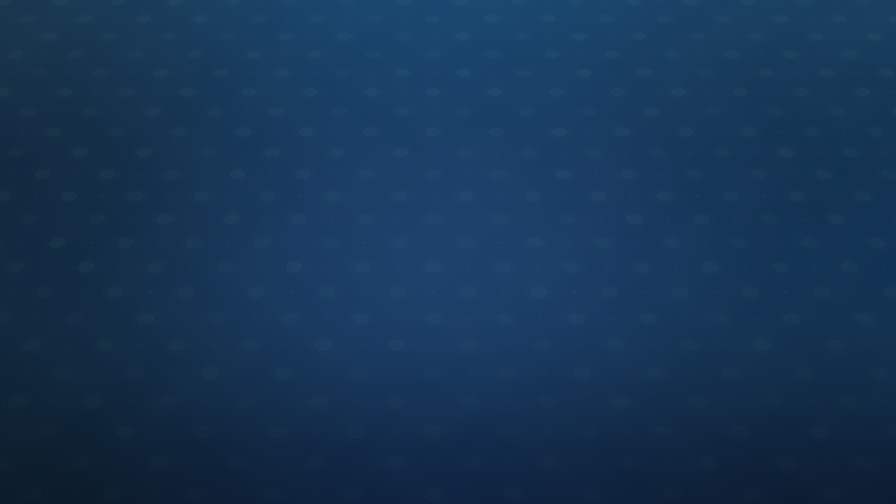
This background is drawn by a Shadertoy shader. Its source:

```glsl
const float HORIZON = 3.465;        // height where the receding plane vanishes
const float CENTER_X = 0.859;       // axis of the perspective, in canvas heights
const float COLUMN_SCALE = 0.046;   // column width per unit of depth
const float ROW_SCALE = 182.6;      // row density along the plane
const float ROW_PHASE = 62.97;
const float ROW_ASPECT = 0.58;      // flattens the marks
const float RING_RADIUS = 0.172;
const float RING_HALF_WIDTH = 0.012;
const float FILL_RADIUS = 0.125;
const float DOT_RADIUS = 0.03;
const float DASHES = 10.0;
const float MOTTLE = 0.003;
const float PI = 3.14159265;

const vec3 TOP_LEFT = vec3(0.10, 0.215, 0.315);
const vec3 TOP_MID = vec3(0.105, 0.28, 0.44);
const vec3 TOP_RIGHT = vec3(0.10, 0.25, 0.38);
const vec3 MID_LEFT = vec3(0.07, 0.16, 0.25);
const vec3 CENTER = vec3(0.115, 0.255, 0.42);
const vec3 MID_RIGHT = vec3(0.075, 0.20, 0.33);
const vec3 LOW_LEFT = vec3(0.045, 0.105, 0.16);
const vec3 LOW_MID = vec3(0.06, 0.14, 0.255);
const vec3 LOW_RIGHT = vec3(0.05, 0.115, 0.20);
const vec3 MARK_TINT = vec3(0.026, 0.036, 0.018);

float hash(vec2 p) {
    p = fract(p * vec2(0.1031, 0.1137));
    p += dot(p, p.yx + 33.33);
    return fract((p.x + p.y) * p.x * 17.0);
}

// Smooth blend through three colours at t = 0, 0.5 and 1
vec3 blend3(vec3 a, vec3 b, vec3 c, float t) {
    float middle = sin(PI * t);
    return mix(mix(a, c, t), b, middle * middle);
}

vec3 backdrop(vec2 uv) {
    vec3 low = blend3(LOW_LEFT, LOW_MID, LOW_RIGHT, uv.x);
    vec3 mid = blend3(MID_LEFT, CENTER, MID_RIGHT, uv.x);
    vec3 top = blend3(TOP_LEFT, TOP_MID, TOP_RIGHT, uv.x);
    return blend3(low, mid, top, uv.y);
}

// Coverage of a shape from its signed distance
float cover(float dist, float aa) {
    return 1.0 - smoothstep(-aa, aa, dist);
}

// Staggered marks on the tilted plane: filled core, dashed ring, small dots
float marks(vec2 p) {
    float depth = HORIZON - p.y;
    vec2 grid = vec2((p.x - CENTER_X) / (COLUMN_SCALE * depth),
                     ROW_PHASE - ROW_SCALE / depth);
    float row = floor(grid.y + 0.5);
    grid.x += 0.5 * mod(row, 2.0);
    vec2 id = vec2(floor(grid.x + 0.5), row);
    vec2 local = (grid - id) * vec2(1.0, ROW_ASPECT);
    float aa = 0.75 * ROW_ASPECT * ROW_SCALE / (depth * depth * iResolution.y);

    float radius = length(local);
    float angle = atan(local.y, local.x + 1e-5);
    float dash = 0.6 + 0.4 * cos(DASHES * angle);
    float fill = cover(radius - FILL_RADIUS, aa);
    float ring = cover(abs(radius - RING_RADIUS) - RING_HALF_WIDTH, aa) * dash;
    float spot = cover(length(vec2(abs(local.x) - 0.5, local.y)) - DOT_RADIUS, aa);

    float wear = mix(0.55, 1.0, hash(id + 57.0));
    return wear * (0.85 * fill + 0.65 * ring) + 0.5 * spot;
}

// Layered sines for faint uneven tone
float mottle(vec2 p) {
    return sin(p.x * 23.0 + 2.0 * sin(p.y * 17.0)) * 0.6
         + sin(p.y * 41.0 + 2.0 * sin(p.x * 31.0)) * 0.4;
}

void mainImage(out vec4 fragColor, in vec2 fragCoord) {
    vec2 uv = fragCoord / iResolution.xy;
    vec2 p = fragCoord / iResolution.y;

    vec3 color = backdrop(uv) + MOTTLE * mottle(p);
    float fade = mix(0.45, 1.0, smoothstep(0.0, 0.6, uv.y));
    color += MARK_TINT * marks(p) * fade;

    fragColor = vec4(color, 1.0);
}
```
